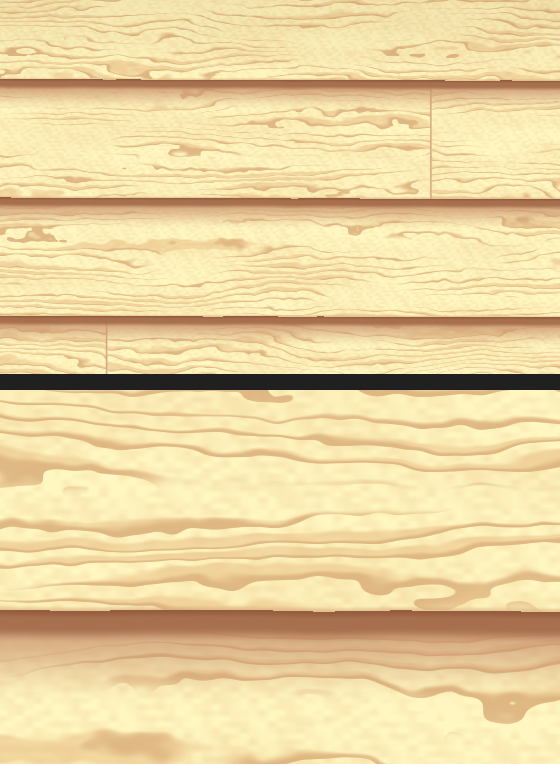
Top: the whole. Bottom: its middle third, enlarged.
Reproduce this texture procedurally as a Shadertoy shader.

```glsl
// Cream lap siding: overlapping horizontal boards with embossed wood grain.
// The grain is the contour lines of a stretched noise field; every board
// gets its own offset, a shadow from the board above and, on odd rows, a joint.

// Layout, in canvas heights
const float PITCH = 0.3164;         // height of one board
const float FIRST_EDGE = 0.1553;    // lowest board edge at the left
const float TILT = 0.0025;          // drop of the edges per unit of width
const float EDGE_WOBBLE = 0.0015;
const float JOINT_X = 0.7185;       // joint position on row zero
const float JOINT_STEP = 0.4335;    // joint shift per row
const float JOINT_WIDTH = 0.0016;

// Shadow depths below each edge
const float CORE_DEPTH = 0.021;
const float PENUMBRA_DEPTH = 0.085;

// Grain
const float GRAIN_LINES = 44.0;     // contours per unit of height
const float SWIRL = 3.6;            // strength of the large bends
const float LINE_WIDTH = 0.17;      // share of one contour step

const vec3 CREAM = vec3(1.0, 0.965, 0.755);
const vec3 STRAW = vec3(0.965, 0.875, 0.655);
const vec3 GROOVE = vec3(0.935, 0.81, 0.59);
const vec3 GROOVE_LINE = vec3(0.85, 0.68, 0.48);
const vec3 PENUMBRA = vec3(0.79, 0.58, 0.43);
const vec3 SHADOW = vec3(0.64, 0.42, 0.29);
const vec3 CREVICE = vec3(0.50, 0.30, 0.19);

float hash(vec2 p) {
    return fract(sin(dot(p, vec2(127.1, 311.7))) * 43758.5453);
}

float noise(vec2 p) {
    vec2 i = floor(p), f = fract(p);
    f = f * f * (3.0 - 2.0 * f);
    float low = mix(hash(i), hash(i + vec2(1.0, 0.0)), f.x);
    float high = mix(hash(i + vec2(0.0, 1.0)), hash(i + vec2(1.0, 1.0)), f.x);
    return mix(low, high, f.y);
}

// Height of the grain; its whole numbers are the contour lines
float grainHeight(vec2 p) {
    float h = p.y * GRAIN_LINES;
    h += SWIRL * noise(p * vec2(2.6, 11.0));
    h += 1.3 * noise(p * vec2(7.0, 27.0) + 31.0);
    h += 0.55 * noise(p * vec2(22.0, 48.0) + 57.0);
    h += 0.2 * noise(p * vec2(55.0, 80.0) + 83.0);
    return h;
}

vec3 woodColor(vec2 p) {
    // Mottled paint with fine speckle
    float mottle = noise(p * vec2(5.0, 24.0) + 11.0);
    float speckle = noise(p * vec2(120.0, 190.0));
    float flecks = noise(p * vec2(65.0, 150.0) + 7.0);
    vec3 col = mix(CREAM, STRAW, clamp(0.55 * mottle + 0.7 * speckle - 0.25, 0.0, 1.0));

    // Grooves of varying width, sharp along their lower side
    float h = grainHeight(p);
    float s = fract(h);
    float aa = clamp(fwidth(h) * 1.2, 0.02, 0.5);
    float width = mix(-0.25, 0.85, noise(p * vec2(4.0, 26.0) + 43.0));
    float rise = smoothstep(0.0, aa, s);
    float groove = rise * (1.0 - smoothstep(width - 0.12, width + 0.12, s));
    float line = rise * (1.0 - smoothstep(LINE_WIDTH * 0.6, LINE_WIDTH * 1.7, s));
    line *= smoothstep(-0.1, 0.25, width);

    col = mix(col, GROOVE, groove * (0.65 + 0.35 * flecks));
    return mix(col, GROOVE_LINE, 0.75 * line);
}

void mainImage(out vec4 fragColor, in vec2 fragCoord) {
    vec2 p = fragCoord / iResolution.y;
    float px = 1.0 / iResolution.y;

    // Board row and distances to its lower and upper edges
    float wobble = EDGE_WOBBLE * (noise(vec2(p.x * 14.0, 3.0)) - 0.5);
    float y = p.y - FIRST_EDGE + TILT * p.x + wobble;
    float row = floor(y / PITCH);
    float above = y - row * PITCH;
    float below = PITCH - above;

    // Joint on every other row; the grain changes across it
    float hasJoint = mod(row, 2.0);
    float jointDist = p.x - JOINT_X - JOINT_STEP * row;
    float piece = hasJoint * step(0.0, jointDist);
    vec2 boardOffset = vec2(7.3, 3.7) * (row + 5.0) + piece * vec2(4.1, 9.2);
    vec3 col = woodColor(p + boardOffset);

    float joint = hasJoint * (1.0 - smoothstep(0.0, JOINT_WIDTH + px, abs(jointDist)));
    col = mix(col, PENUMBRA, 0.75 * joint);

    // Rounded lower lip and broad shading toward the top of the canvas
    col = mix(col, GROOVE_LINE, 0.6 * (1.0 - smoothstep(0.0, 0.004 + px, above)));
    col *= 1.0 - vec3(0.04, 0.06, 0.08) * smoothstep(0.75, 1.0, p.y);

    // Shadow of the board above: soft fade, dark core, thin crevice
    float fade = 1.0 - smoothstep(0.008, PENUMBRA_DEPTH, below);
    float core = 1.0 - smoothstep(CORE_DEPTH - 0.006, CORE_DEPTH + 0.008, below);
    float crevice = 1.0 - smoothstep(0.0, 0.008, below);
    col = mix(col, PENUMBRA, 0.85 * fade);
    col = mix(col, SHADOW, 0.92 * core);
    col = mix(col, CREVICE, 0.5 * crevice);

    fragColor = vec4(col, 1.0);
}
```
